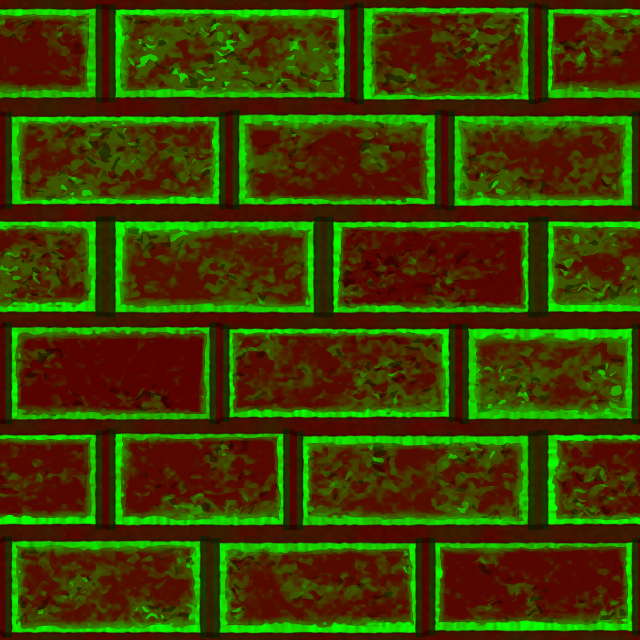
Write a WebGL 1 fragment shader that draws this texture map.

```glsl
precision highp float;
uniform vec2 u_resolution;

const float ROWS = 6.0;
const float JOINT_HALF = 0.0156;      // half width of upright joints
const float BED_HALF = 0.0135;        // half height of level joints
const float BED_JITTER = 0.005;
const float RIM_MIN = 0.007;
const float RIM_MAX = 0.0145;
const float RIM_TILT = 0.009;
const float RAGGED = 0.0018;
const vec3 BED_COLOR = vec3(0.25, 0.08, 0.0);
const vec3 BED_RED = vec3(0.31, 0.03, 0.0);
const vec3 JOINT_GREEN = vec3(0.10, 0.22, 0.0);
const vec3 JOINT_BROWN = vec3(0.19, 0.13, 0.0);
const vec3 JOINT_RED = vec3(0.30, 0.02, 0.0);

float hash(vec2 p) {
  vec3 q = fract(p.xyx * 0.1031);
  q += dot(q, q.yzx + 33.33);
  return fract((q.x + q.y) * q.z);
}

vec4 hash4(vec2 p) {
  return vec4(hash(p), hash(p + 17.3), hash(p + 41.7), hash(p + 73.1));
}

// Value noise that wraps at the canvas borders
float noise(vec2 uv, vec2 cells) {
  vec2 p = uv * cells, i = floor(p), f = fract(p);
  f = f * f * (3.0 - 2.0 * f);
  vec2 a = mod(i, cells) + cells, b = mod(i + 1.0, cells) + cells;
  return mix(mix(hash(a), hash(vec2(b.x, a.y)), f.x),
             mix(hash(vec2(a.x, b.y)), hash(b), f.x), f.y);
}

// Soft-edged cellular patches, each of nearly flat value
float patches(vec2 uv, vec2 cells) {
  vec2 p = uv * cells, i = floor(p);
  float total = 0.0, weight = 0.0;
  for (int y = -1; y <= 1; y++) {
    for (int x = -1; x <= 1; x++) {
      vec2 c = i + vec2(float(x), float(y));
      vec2 id = mod(c, cells) + cells;
      vec2 d = c + vec2(hash(id + 5.1), hash(id + 9.7)) - p;
      float w = exp(-14.0 * dot(d, d));
      total += w * hash(id);
      weight += w;
    }
  }
  return total / weight;
}

// Upright joint positions of a row, left to right
vec3 rowJoints(float row) {
  float k = row - 3.0;
  vec3 even = vec3(0.165, 0.553 - 0.0237 * row, 0.841);
  vec3 odd = vec3(0.003, 0.343 - 0.0075 * k, 0.717 - 0.0093 * k * k - 0.0075 * k);
  return mix(even, odd, mod(row, 2.0));
}

vec3 ramp(float g) {
  return vec3(0.04 + 0.30 * (1.0 - g), g, 0.0);
}

vec3 brickFace(vec2 uv, vec2 id, vec4 side, vec2 along, float grain) {
  // Mottled face
  float tone = hash(id + 3.7);
  vec2 warp = vec2(noise(uv, vec2(70.0, 90.0)), noise(uv, vec2(80.0, 60.0))) - 0.5;
  vec2 q = uv + 0.012 * warp;
  float broad = noise(q, vec2(17.0, 24.0));
  float blotch = 0.4 * broad + 0.36 * patches(q, vec2(66.0, 92.0)) + 0.24 * grain;
  float fleck = patches(q, vec2(104.0, 148.0));
  float g = 0.01 + 0.05 * tone
          + 0.29 * smoothstep(0.38, 0.8, blotch + 0.26 * (tone - 0.5));
  g += 0.38 * smoothstep(0.78, 0.95, fleck) * smoothstep(0.52, 0.75, broad) * (0.3 + tone);
  float pit = smoothstep(0.2, 0.06, fleck) * smoothstep(0.35, 0.6, broad);

  // Worn bright rim, with its own width and strength on each side
  vec4 r = hash4(id + 11.0), s = hash4(id + 29.0);
  vec4 width = mix(vec4(RIM_MIN), vec4(RIM_MAX), r) + RIM_TILT * (s - 0.5) * along.yyxx;
  vec4 streak = vec4(vec2(noise(uv, vec2(190.0, 36.0))), vec2(noise(uv, vec2(36.0, 190.0))));
  vec4 depth = side / width + 0.7 * (streak - 0.5) + 0.5 * (grain - 0.5);
  vec4 rim = (1.0 - smoothstep(0.7, 1.15, depth)) * mix(vec4(0.75), vec4(1.0), s)
           * (0.72 + 0.42 * streak.wzyx);
  vec4 fringe = 0.32 * (1.0 - smoothstep(1.15, 1.9, depth)) * (0.4 + streak);
  vec4 edge = max(rim, fringe);
  float frame = clamp(max(max(edge.x, edge.y), max(edge.z, edge.w)), 0.0, 1.0);
  return ramp(mix(g, 1.0, frame)) * (1.0 - 0.4 * pit * (1.0 - frame));
}

void main() {
  vec2 uv = gl_FragCoord.xy / u_resolution;
  float px = 1.0 / min(u_resolution.x, u_resolution.y);

  // Row and brick bounds
  float row = floor((1.0 - uv.y) * ROWS);
  float base = 1.0 - (row + 1.0) / ROWS;
  vec3 j = rowJoints(row);
  float index = dot(step(j, vec3(uv.x)), vec3(1.0));
  float left = index < 0.5 ? j.z - 1.0 : (index < 1.5 ? j.x : (index < 2.5 ? j.y : j.z));
  float right = index < 0.5 ? j.x : (index < 1.5 ? j.y : (index < 2.5 ? j.z : j.x + 1.0));
  vec2 id = vec2(mod(index + 2.0, 3.0), row);
  vec2 jitter = BED_JITTER * (vec2(hash(id + 51.0), hash(id + 67.0)) - 0.5);
  vec2 lo = vec2(left + JOINT_HALF, base + BED_HALF + jitter.x);
  vec2 hi = vec2(right - JOINT_HALF, base + 1.0 / ROWS - BED_HALF - jitter.y);
  vec4 side = vec4(uv.x - lo.x, hi.x - uv.x, uv.y - lo.y, hi.y - uv.y);
  vec2 along = (uv - lo) / (hi - lo) - 0.5;
  float grain = noise(uv, vec2(130.0, 150.0));
  float inside = min(min(side.x, side.y), min(side.z, side.w)) + RAGGED * (grain - 0.5);

  // Level joints
  float stain = noise(uv, vec2(26.0, 48.0));
  vec3 color = mix(BED_COLOR, BED_RED, smoothstep(0.45, 0.9, stain));
  color = mix(color, JOINT_BROWN, 0.6 * smoothstep(0.4, 0.1, stain));

  // Upright joints, some with a red core
  float nearRight = step(right - uv.x, uv.x - left);
  float offset = min(uv.x - left, right - uv.x);
  float core = hash(vec2(mod(id.x + nearRight, 3.0), row) + 83.0);
  vec3 joint = mix(JOINT_GREEN, JOINT_BROWN, 0.7 * noise(uv, vec2(60.0, 40.0)));
  vec3 coreColor = mix(JOINT_BROWN, JOINT_RED, smoothstep(0.35, 0.65, core));
  joint = mix(joint, coreColor, 1.0 - smoothstep(0.004, 0.0075, offset));
  float reach = min(side.z, side.w);
  joint *= mix(0.6, 1.0, smoothstep(-px, px, reach));
  float upright = 1.0 - smoothstep(JOINT_HALF - px, JOINT_HALF + px, offset);
  color = mix(color, joint, upright * smoothstep(-0.008 - px, -0.008 + px, reach));
  color *= (0.9 + 0.2 * grain) * mix(0.78, 1.0, smoothstep(0.0, 0.005, -inside));

  vec3 face = brickFace(uv, id, side, along, grain);
  gl_FragColor = vec4(mix(color, face, smoothstep(-px, px, inside)), 1.0);
}
```
